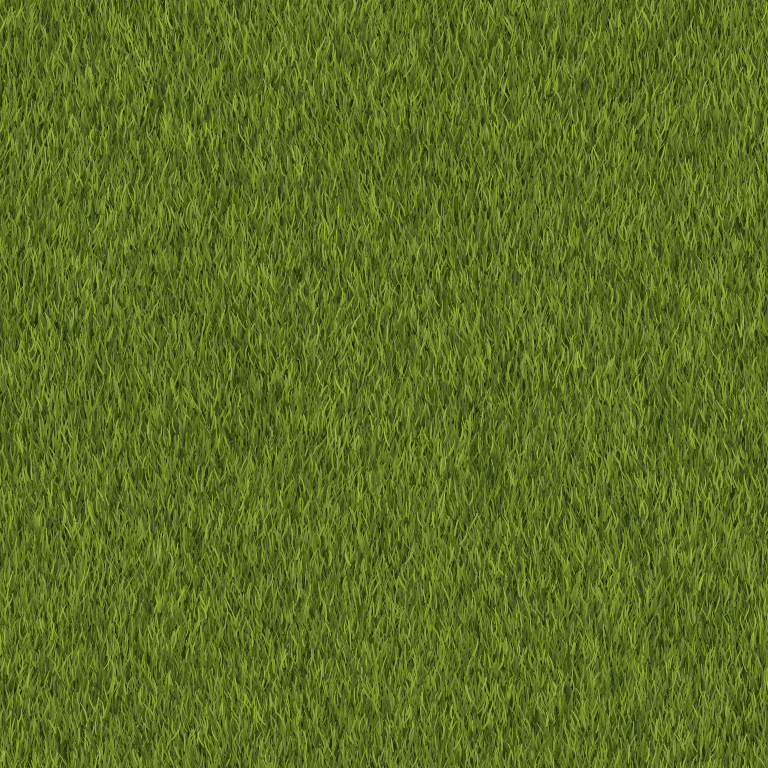
Write a WebGL 2 fragment shader that draws this texture.

```glsl
#version 300 es
precision highp float;
// Dense short grass seen from above: thin, bent, tapered blades scattered on
// stacked jittered grids, painted from the dark bottom layer to the bright top.
// Layered sines make the blades lean and shade the turf in soft patches.

uniform vec2 u_resolution;
out vec4 fragColor;

const float LAYERS = 12.0;
const vec2 CELL = vec2(0.010, 0.014);

vec3 hash3(vec3 p) {
    p = fract(p * vec3(0.1031, 0.1030, 0.0973));
    p += dot(p, p.yxz + 33.33);
    return fract((p.xxy + p.yxx) * p.zyx);
}

// Soft irregular patches, roughly -1 to 1
float patches(vec2 p) {
    p += 0.35 * sin(p.yx * 1.7 + vec2(0.4, 2.1));
    return (sin(p.x + 1.3 * sin(p.y * 0.8)) * sin(p.y + 0.9 * sin(p.x * 1.3))
        + 0.6 * sin(p.x * 2.3 - p.y * 1.1 + 1.0) * sin(p.x * 0.9 + p.y * 2.1)) / 1.4;
}

vec3 grassColor(float tone, float blueShift) {
    vec3 color = mix(vec3(0.10, 0.16, 0.03), vec3(0.62, 0.71, 0.24), clamp(tone, 0.0, 1.1));
    color.b += 0.09 * blueShift;
    return color;
}

// Blade centred at the origin: x = coverage, y = position from root -1 to tip 1
vec2 blade(vec2 q, float angle, float halfLength, float bend, float halfWidth, float pixel) {
    vec2 direction = vec2(sin(angle), cos(angle));
    float along = dot(q, direction) / halfLength;
    float side = dot(q, vec2(direction.y, -direction.x));
    side -= bend * halfLength * (along * along - 0.4);
    float width = halfWidth * (1.0 - 0.6 * max(along, 0.0));
    float body = clamp((width - abs(side)) / pixel + 0.5, 0.0, 1.0);
    float ends = clamp((1.0 - abs(along)) * halfLength / pixel + 0.5, 0.0, 1.0);
    return vec2(body * ends, clamp(along, -1.0, 1.0));
}

void main() {
    float pixel = 1.0 / min(u_resolution.x, u_resolution.y);
    vec2 p = gl_FragCoord.xy * pixel;

    // Shaded soil between the blades
    vec3 color = vec3(0.16, 0.22, 0.06);

    for (float layer = 0.0; layer < LAYERS; layer++) {
        float depth = layer / (LAYERS - 1.0);
        vec2 shift = hash3(vec3(layer, 7.0, 3.0)).xy;
        vec2 home = floor(p / CELL + shift);

        for (float y = -1.0; y <= 1.0; y++) {
            for (float x = -1.0; x <= 1.0; x++) {
                vec2 cell = home + vec2(x, y);
                vec3 place = hash3(vec3(cell + 5.0, layer * 17.0 + 3.0));
                vec3 shape = hash3(vec3(cell + 61.0, layer * 13.0 + 290.0));
                vec3 look = hash3(vec3(cell + 127.0, layer * 19.0 + 540.0));
                vec2 center = (cell + place.xy - shift) * CELL;

                // Mostly upright, with a slow regional lean
                float lean = 0.12 * patches(center * 7.0 + 2.0);
                float angle = 0.6 * (place.z + shape.x - 1.0) + lean;
                vec2 b = blade(p - center, angle, mix(0.009, 0.013, shape.y),
                    0.5 * (shape.z - 0.5), mix(0.0006, 0.0011, look.z), pixel);

                // Depth, blade variety, lit tips and clump shading
                float tone = 0.14 + 0.55 * depth + 0.65 * (look.x - 0.5) + 0.12 * b.y
                    + 0.07 * patches(center * 110.0) + 0.03 * patches(center * 23.0);
                color = mix(color, grassColor(tone, look.y - 0.5), b.x);
            }
        }
    }
    fragColor = vec4(color, 1.0);
}
```
